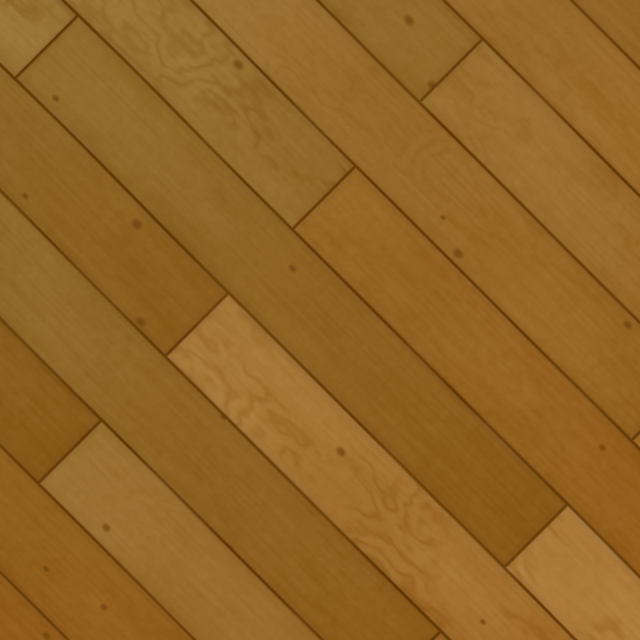
Give the GLSL for this texture, as a WebGL 2 fragment shader.

```glsl
#version 300 es
precision highp float;

uniform vec2 u_resolution;
out vec4 fragColor;

// Layout, measured along the two diagonals (canvas units times sqrt 2)
const float ROW_PITCH = 0.1986;
const float BOARD_LENGTH = 1.529;
const float EVEN_JOINT = 0.146;
const float ODD_JOINT = 0.815;
const float SEAM_HALF_WIDTH = 0.0021;
const float SEAM_SOFTNESS = 0.0022;

// Colours
const vec3 WOOD_DARK = vec3(0.50, 0.30, 0.045);
const vec3 WOOD_LIGHT = vec3(0.66, 0.48, 0.235);
const vec3 OLIVE_SHIFT = vec3(-0.025, 0.012, 0.018);
const vec3 SEAM_COLOR = vec3(0.37, 0.20, 0.01);
const vec3 KNOT_COLOR = vec3(0.40, 0.23, 0.03);

// Wear and variation
const float END_DARKENING = 0.28;
const float MOTTLE = 0.30;
const float FIGURE = 0.30;
const float GRAIN = 0.12;
const float SPECKLE = 0.07;
const float KNOT_CHANCE = 0.22;

// Lightness of the two alternating boards in each row, lower left to upper right
const int FIRST_ROW = -5;
const float TONES[22] = float[22](
  0.25, 0.30, 0.40, 0.50, 0.57, 0.38, 0.45, 0.45, 0.75, 0.48, 0.42,
  0.85, 0.45, 0.72, 0.62, 0.50, 0.60, 0.62, 0.62, 0.50, 0.38, 0.38);

float hash(vec2 p) {
  vec3 q = fract(p.xyx * 0.1031);
  q += dot(q, q.yzx + 33.33);
  return fract((q.x + q.y) * q.z);
}

float noise(vec2 p) {
  vec2 i = floor(p), f = fract(p);
  f = f * f * (3.0 - 2.0 * f);
  return mix(mix(hash(i), hash(i + vec2(1, 0)), f.x),
             mix(hash(i + vec2(0, 1)), hash(i + vec2(1, 1)), f.x), f.y);
}

float fbm(vec2 p) {
  float sum = 0.0, gain = 0.5;
  for (int i = 0; i < 4; i++) {
    sum += gain * noise(p);
    p = p * 2.03 + 7.1;
    gain *= 0.5;
  }
  return sum;
}

// Dark wavy bands where growth rings meet the surface
float ringFigure(vec2 p) {
  float rings = fbm(p * vec2(5.0, 11.0)) * 42.0 + p.y * 25.0;
  float band = 0.5 + 0.5 * sin(rings);
  return band * band * smoothstep(0.35, 0.65, noise(p * vec2(6.0, 14.0) + 4.0));
}

// Sparse small knots, one candidate per cell
float knots(vec2 p) {
  vec2 cell = floor(p * 6.0);
  vec2 center = 0.2 + 0.6 * vec2(hash(cell + 3.7), hash(cell + 9.2));
  float radius = mix(0.03, 0.06, hash(cell + 5.1));
  float dist = length((fract(p * 6.0) - center) * vec2(0.8, 1.1));
  return step(hash(cell), KNOT_CHANCE) * (1.0 - smoothstep(0.3 * radius, 1.6 * radius, dist));
}

void main() {
  vec2 uv = gl_FragCoord.xy / u_resolution;
  float pixel = 1.0 / u_resolution.y;

  // Diagonal axes: along the boards and across them, with a slight bow
  float along = uv.x + 1.0 - uv.y;
  float across = uv.x + uv.y - 1.0 + 0.004 * (noise(vec2(along * 3.0, uv.x + uv.y)) - 0.5);

  // Row and board under this point
  float row = floor(across / ROW_PITCH + 0.5);
  bool oddRow = mod(row, 2.0) > 0.5;
  float run = (along - (oddRow ? ODD_JOINT : EVEN_JOINT)) / BOARD_LENGTH;
  float board = floor(run);
  float t = run - board;
  int slot = (int(row) - FIRST_ROW) * 2 + int(mod(board, 2.0));
  float tone = TONES[clamp(slot, 0, 21)];
  vec2 seed = vec2(row * 7.3, board * 3.1 + row * 5.7);
  vec2 wood = vec2(along, across) + seed;

  // Shading inside the board
  float figured = smoothstep(0.5, 0.8, tone) * 0.75 + 0.25 * hash(seed);
  tone += END_DARKENING * (0.5 - t);
  tone += MOTTLE * (fbm(wood * vec2(3.0, 9.0)) - 0.47);
  tone -= FIGURE * figured * (ringFigure(wood) - 0.15);
  tone += GRAIN * (noise(wood * vec2(9.0, 150.0)) - 0.5);
  tone += SPECKLE * (noise(uv * 190.0) + noise(uv * 90.0) - 1.0);
  vec3 color = mix(WOOD_DARK, WOOD_LIGHT, tone);
  color += OLIVE_SHIFT * (0.6 * (uv.y - uv.x) + hash(seed + 2.0) - 0.4);
  color = mix(color, KNOT_COLOR, 0.6 * knots(wood));

  // Seams and end joints, uneven in depth, with a soft shadow beside them
  float seamDist = (0.5 - abs(across / ROW_PITCH - row)) * ROW_PITCH * 0.7071;
  float jointDist = min(t, 1.0 - t) * BOARD_LENGTH * 0.7071;
  float gap = min(seamDist, jointDist);
  float depth = mix(0.6, 1.0, noise(vec2(along * 9.0, floor(across / ROW_PITCH) * 4.0)));
  float edge = SEAM_SOFTNESS + pixel;
  float line = 1.0 - smoothstep(SEAM_HALF_WIDTH - 0.5 * edge, SEAM_HALF_WIDTH + 0.5 * edge, gap);
  color *= 1.0 - 0.10 * exp(-gap / 0.006);
  color = mix(color, SEAM_COLOR, line * depth);

  fragColor = vec4(clamp(color, 0.0, 1.0), 1.0);
}
```
